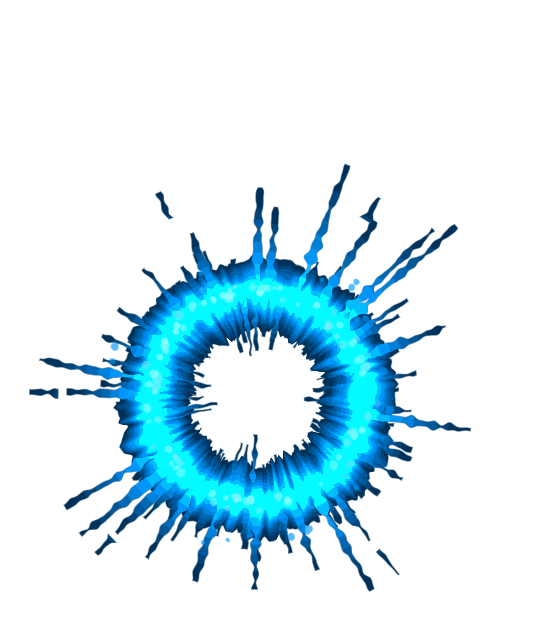
Give the GLSL for this background, as a Shadertoy shader.

```glsl
const vec2 CENTER = vec2(0.401, 0.379);
const float RING = 0.167, OUTER = 0.217, INNER = 0.104;
const float LEVELS = 11.0;
const int SHORT_SPOKES = 64, INNER_SPOKES = 58, SPARKS = 110;
const float TAU = 6.28319;

const vec3 PAPER = vec3(1.0);
const vec3 NAVY = vec3(0.0, 0.19, 0.34);
const vec3 BLUE = vec3(0.0, 0.37, 0.65);
const vec3 AZURE = vec3(0.0, 0.59, 0.98);
const vec3 CYAN = vec3(0.02, 0.98, 1.0);
const vec3 SPARK = vec3(0.45, 1.0, 0.98);

// Long spokes: angle, reach
const vec2 LONG[24] = vec2[24](
    vec2(1.196, 0.39), vec2(0.707, 0.411), vec2(0.761, 0.381), vec2(0.355, 0.315),
    vec2(-0.154, 0.338), vec2(-0.325, 0.256), vec2(-1.029, 0.351), vec2(-1.237, 0.286),
    vec2(-1.58, 0.3), vec2(-1.897, 0.303), vec2(-2.174, 0.304), vec2(-2.475, 0.349),
    vec2(-2.377, 0.305), vec2(-2.625, 0.345), vec2(3.109, 0.297), vec2(2.974, 0.344),
    vec2(1.953, 0.276), vec2(1.56, 0.328), vec2(1.466, 0.299), vec2(0.98, 0.332),
    vec2(0.571, 0.281), vec2(2.765, 0.26), vec2(2.29, 0.268), vec2(-0.9, 0.285));

// Loose shards: angle, start, end
const vec3 SHARDS[5] = vec3[5](
    vec3(2.02, 0.31, 0.355), vec3(1.02, 0.325, 0.366), vec3(-0.9, 0.305, 0.355),
    vec3(3.12, 0.31, 0.355), vec3(-2.37, 0.315, 0.35));

float hash(float n) { return fract(sin(n * 12.9898) * 43758.5453); }
float hash(vec2 p) { return fract(sin(dot(p, vec2(12.9898, 78.233))) * 43758.5453); }

float noise(float x) {
    float i = floor(x), f = x - i;
    return mix(hash(i), hash(i + 1.0), f * f * (3.0 - 2.0 * f));
}

float noise(vec2 p) {
    vec2 i = floor(p), f = p - i;
    f = f * f * (3.0 - 2.0 * f);
    return mix(mix(hash(i), hash(i + vec2(1, 0)), f.x),
               mix(hash(i + vec2(0, 1)), hash(i + 1.0), f.x), f.y);
}

float coverage(float dist) {
    float pixel = 1.0 / iResolution.y;
    return smoothstep(pixel, -pixel, dist);
}

// Ragged radial stroke, merged into the outline and the heat
void addSpoke(vec2 p, float angle, float from, float to, float width, float hot,
              inout float shape, inout float heat) {
    vec2 dir = vec2(cos(angle), sin(angle));
    float along = dot(p, dir);
    float u = (along - from) / (to - from);
    if (u < -0.1 || u > 1.1) return;
    float seed = angle * 37.0 + to * 91.0;
    float side = dir.x * p.y - dir.y * p.x + 0.004 * (noise(along * 75.0 + seed) - 0.5);
    float ragged = 0.3 + 1.25 * noise(along * 85.0 + seed * 3.0);
    float w = width * mix(1.7, 0.75, clamp(u, 0.0, 1.0)) * ragged;
    float dist = max(abs(side) - w, (abs(u - 0.5) - 0.5) * abs(to - from));
    shape = min(shape, dist);
    heat = max(heat, hot * (1.0 - u) * coverage(dist));
}

// Colour ramp from cold edge to hot core
vec3 ramp(float heat) {
    vec3 c = mix(NAVY, BLUE, smoothstep(0.05, 0.34, heat));
    c = mix(c, AZURE, smoothstep(0.3, 0.56, heat));
    return mix(c, CYAN, smoothstep(0.56, 0.74, heat));
}

void mainImage(out vec4 fragColor, in vec2 fragCoord) {
    vec2 p = fragCoord / iResolution.y - CENTER;
    float r = length(p);
    vec2 dir = p / max(r, 0.0001);

    // Ring with a rough outline and radial streaks
    float rough = noise(dir * 9.0 + 20.0) - 0.5;
    float fine = noise(dir * 25.0 + r * 12.0 + 50.0) - 0.5;
    float outer = OUTER + 0.018 * rough + 0.014 * fine;
    float inner = INNER + 0.016 * rough - 0.012 * fine;
    float shape = max(r - outer, inner - r);
    float span = r > RING ? outer - RING : RING - inner;
    float blotch = noise(p * 65.0 + 30.0) - 0.5;
    float heat = 1.04 - abs(r - RING) / span + 0.3 * fine + 0.22 * blotch;
    heat = clamp(heat, 0.0, 1.0);

    // Outward spokes and loose shards
    for (int i = 0; i < 24; i++)
        addSpoke(p, LONG[i].x, RING, LONG[i].y, 0.0052, 0.85, shape, heat);
    for (int i = 0; i < 5; i++)
        addSpoke(p, SHARDS[i].x, SHARDS[i].y, SHARDS[i].z, 0.0045, 0.2, shape, heat);
    for (int i = 0; i < SHORT_SPOKES; i++) {
        float n = float(i);
        float angle = TAU * (n + hash(n + 3.0)) / float(SHORT_SPOKES);
        float reach = 0.213 + 0.048 * pow(hash(n + 70.0), 2.0);
        addSpoke(p, angle, RING, reach, 0.0045, 0.8, shape, heat);
    }

    // Inward spokes, longest along the four axes
    for (int i = 0; i < INNER_SPOKES; i++) {
        float n = float(i);
        float angle = TAU * (n + hash(n + 140.0)) / float(INNER_SPOKES);
        float axis = pow(abs(cos(2.0 * angle)), 3.0);
        float reach = 0.107 - (0.012 + 0.04 * axis) * hash(n + 210.0);
        addSpoke(p, angle, RING, reach, 0.0032, 0.95, shape, heat);
    }

    // Stepped tones with softened borders
    float tone = heat * LEVELS;
    float stepped = floor(tone) + smoothstep(0.85, 1.0, fract(tone));
    vec3 color = mix(PAPER, ramp(stepped / LEVELS), coverage(shape));

    // Sparks gathered around the hot core
    for (int i = 0; i < SPARKS; i++) {
        float n = float(i);
        float angle = TAU * hash(n + 300.0);
        float offset = 2.0 * hash(n + 430.0) - 1.0;
        float radius = RING + 0.022 * offset + 0.055 * pow(offset, 5.0);
        float size = mix(0.003, 0.0075, hash(n + 560.0));
        vec2 at = radius * vec2(cos(angle), sin(angle));
        float core = 1.0 - smoothstep(0.0, 0.035, abs(radius - RING));
        vec3 tint = mix(AZURE, mix(SPARK, PAPER, 0.5 * hash(n + 690.0)), core);
        float blob = length(p - at) - size * (0.75 + 0.5 * noise(p * 150.0 + n));
        color = mix(color, tint, 0.65 * coverage(blob));
    }
    fragColor = vec4(color, 1.0);
}
```
